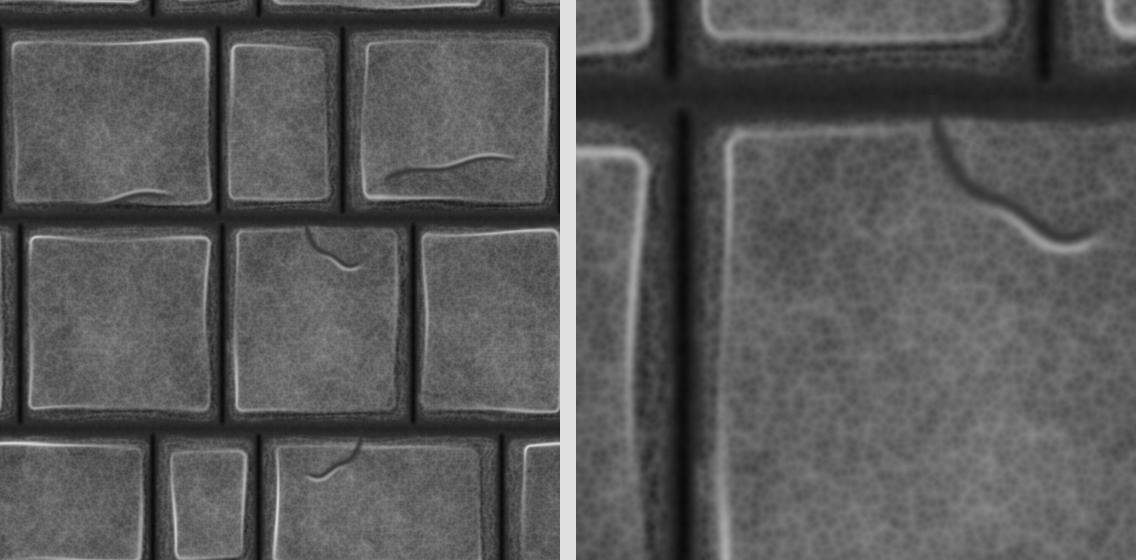
Left: the whole. Right: its middle third, enlarged.
Give the GLSL for this texture, as a WebGL 1 fragment shader.

```glsl
precision highp float;
uniform vec2 u_resolution;

#define TAU 6.2831853
#define FIRST_JOINT 0.039
#define ROW_ENDS vec2(0.351, 0.727)
#define HALF_GAP vec2(0.008, 0.013)
#define BEVEL_RANGE vec2(0.009, 0.034)
#define EDGE_LINE 0.0036
#define JOINT_TONE 0.185
#define BEVEL_TONE 0.325
#define FACE_TONE 0.395
#define LIGHT_TONE 0.78
#define GRAIN 0.085
#define MOTTLE 0.085

vec2 hash2(vec2 p) {
  return fract(sin(vec2(dot(p, vec2(127.1, 311.7)), dot(p, vec2(269.5, 183.3)))) * 4375.85);
}

// Nearest and second nearest cell distance, wrapping after n cells
vec2 cells(vec2 p, float n) {
  vec2 g = floor(p * n), f = fract(p * n), d = vec2(2.0);
  for (int j = -1; j <= 1; j++) {
    for (int i = -1; i <= 1; i++) {
      vec2 o = vec2(float(i), float(j));
      float e = length(o + hash2(mod(g + o, n)) - f);
      d = e < d.x ? vec2(e, d.x) : vec2(d.x, min(d.y, e));
    }
  }
  return d;
}

// Layered sines with whole frequencies, so that they wrap
vec2 sway(vec2 p) {
  vec2 a = TAU * p;
  return 0.45 * sin(vec2(5.0, 4.0) * a.yx + vec2(2.0, -3.0) * a + vec2(1.0, 2.5))
       + 0.3 * sin(vec2(11.0, 9.0) * a.yx - vec2(3.0, 2.0) * a + vec2(4.0, 0.7))
       + 0.25 * sin(vec2(23.0, 19.0) * a.yx + vec2(5.0, 4.0) * a);
}

float roundBox(vec2 q, vec2 lo, vec2 hi, float r) {
  vec2 a = abs(q - 0.5 * (lo + hi)) - 0.5 * (hi - lo) + r;
  return length(max(a, 0.0)) + min(max(a.x, a.y), 0.0) - r;
}

float ridge(float d, float w) {
  return exp(-d * d / (w * w));
}

void main() {
  vec2 p = gl_FragCoord.xy / u_resolution;
  p.y = 1.0 - p.y;
  vec2 wobble = sway(p);

  // Three courses of three unequal stones
  float y = fract(p.y - FIRST_JOINT);
  float row = step(ROW_ENDS.x, y) + step(ROW_ENDS.y, y);
  vec3 joints = row < 0.5 ? vec3(0.0, 0.39, 0.612)
              : row < 1.5 ? vec3(0.036, 0.397, 0.738) : vec3(0.273, 0.462, 0.896);
  float x = fract(p.x - joints.x);
  vec2 split = joints.yz - joints.x;
  float col = step(split.x, x) + step(split.y, x);
  vec2 lo = vec2(col < 0.5 ? 0.0 : col < 1.5 ? split.x : split.y,
                 row < 0.5 ? 0.0 : row < 1.5 ? ROW_ENDS.x : ROW_ENDS.y);
  vec2 hi = vec2(col < 0.5 ? split.x : col < 1.5 ? split.y : 1.0,
                 row < 0.5 ? ROW_ENDS.x : row < 1.5 ? ROW_ENDS.y : 1.0);
  vec2 q = vec2(x, y), id = vec2(row, col);
  vec4 rnd = vec4(hash2(id + 3.0), hash2(id + 17.0));
  vec4 rnd2 = vec4(hash2(id + 31.0), hash2(id + 47.0));

  // Outer block and the worn face within its bevel
  float block = roundBox(q + 0.003 * wobble, lo + HALF_GAP, hi - HALF_GAP, 0.02);
  vec4 inset = mix(vec4(BEVEL_RANGE.x), vec4(BEVEL_RANGE.y), rnd);
  vec2 faceLo = lo + HALF_GAP + inset.xy, faceHi = hi - HALF_GAP - inset.zw;
  vec2 fq = q + 0.0055 * wobble.yx;
  float face = roundBox(fq, faceLo, faceHi, 0.012);

  // Soft weights of the left, top, right and bottom sides
  vec4 side = exp(-abs(vec4(fq - faceLo, faceHi - fq)) / 0.010) + 0.0001;
  side /= dot(side, vec4(1.0));

  // Mottling, pores and faint veins
  vec2 w = p + 0.025 * wobble;
  float blotch = 0.8 * (cells(w, 9.0).x - 0.5) + 0.7 * (cells(w.yx, 21.0).x - 0.5)
               + 0.6 * (cells(w, 47.0).x - 0.5);
  float grain = cells(p, 83.0).x + cells(p.yx, 167.0).x - 0.95;
  vec2 vein = cells(w + 0.008 * sway(p.yx * 2.0), 7.0);
  float veins = ridge(vein.y - vein.x, 0.06) * smoothstep(-0.2, 0.6, wobble.x);

  // Joint with a dark core
  vec2 gap = min(q - lo, hi - q);
  float core = max(ridge(gap.x, 0.0055) * smoothstep(0.0, 0.016, gap.y), 0.35 * ridge(gap.y, 0.008));
  float tone = JOINT_TONE - 0.13 * core;

  // Bevel with brushed contours, darkest on the lower side
  float bevel = mix(0.265, BEVEL_TONE, smoothstep(0.0, 0.016, -block));
  bevel += dot(side, vec4(0.0, 0.025, -0.015, -0.035)) + 0.05 * wobble.x * wobble.y;
  bevel += 0.022 * sin(TAU * 95.0 * block + 5.0 * wobble.x);
  tone = mix(tone, bevel, 1.0 - smoothstep(-0.006, 0.003, block));

  // Face, lighter toward its lower middle
  vec2 local = (fq - faceLo) / (faceHi - faceLo);
  vec2 off = local - vec2(0.5, 0.65);
  float glow = exp(-3.5 * dot(off, off));
  float stone = FACE_TONE - 0.045 + 0.09 * glow + 0.035 * (rnd2.x - 0.5);
  stone += MOTTLE * blotch - 0.04 * veins + 0.02 * wobble.y;
  tone = mix(tone, stone, 1.0 - smoothstep(-0.005, 0.004, face));
  float inside = 1.0 - smoothstep(-0.006, 0.002, block);
  tone += GRAIN * grain * mix(0.25, 1.0, inside);

  // Painted edge light with a shadow beside it
  vec4 power = vec4(1.0, 1.0, 0.65, 0.8) * mix(vec4(0.3), vec4(1.1), rnd2);
  float streak = 0.62 + 0.38 * sin(TAU * (2.0 * p.x + 3.0 * p.y) + 6.0 * rnd.x);
  float light = dot(side, power) * streak;
  light = min(light + 1.6 * side.x * side.y * rnd2.y, 1.0);
  tone -= 0.07 * ridge(face - 0.0075, 0.004) * inside * (side.z + side.w);
  tone = mix(tone, LIGHT_TONE, light * ridge(face, EDGE_LINE));
  tone += 0.07 * light * ridge(face + 0.006, 0.010);

  // Chipped cracks: from below in the first course, from above elsewhere
  bool below = row < 0.5;
  float outer = abs(col - 1.0);
  float cracked = below ? outer : 1.0 - outer;
  float reach = below ? 0.25 : 0.11, curl = below ? 1.5 : 4.0;
  float rise = below ? 0.05 : 0.078, lift = below ? 0.005 + 0.032 * col : 0.006;
  float start = mix(lo.x, hi.x, below ? 0.19 : 0.43);
  float t = (row > 1.5 ? -1.0 : 1.0) * (q.x - start) / reach;
  float fall = exp(-curl * max(t, 0.0));
  float depth = below ? hi.y - q.y : q.y - lo.y;
  float path = lift + rise * (1.0 - fall) + 0.005 * sin(11.0 * t);
  float slope = (rise * curl * fall + 0.055 * cos(11.0 * t)) / reach;
  float e = (depth - path) / sqrt(1.0 + slope * slope);
  float span = cracked * smoothstep(-0.03, 0.04, t) * (1.0 - smoothstep(0.8, 1.0, t));
  tone -= below ? 0.05 * span * inside * (1.0 - smoothstep(-0.004, 0.004, e)) : 0.0;
  tone = mix(tone, 0.2, 0.85 * span * ridge(e, 0.006 - 0.0025 * clamp(t, 0.0, 1.0)));
  tone = mix(tone, 0.66, 0.8 * span * smoothstep(0.1, 0.6, t) * ridge(e - 0.007, 0.0035));

  gl_FragColor = vec4(vec3(clamp(tone, 0.0, 1.0)), 1.0);
}
```
